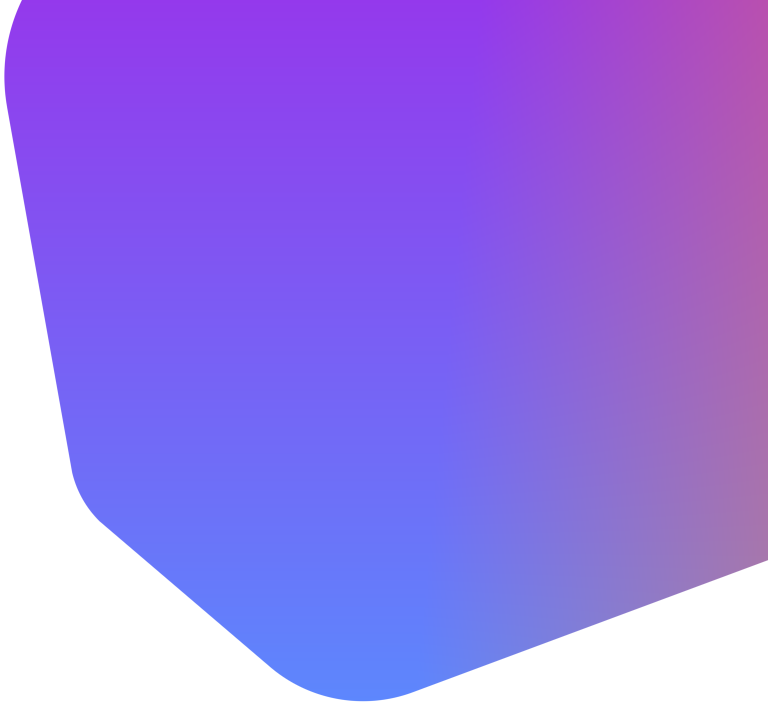
Write a Shadertoy shader that draws this background.

```glsl
// A large rounded polygon on white, with a violet to blue gradient and a warm glow on the right.

#define VIOLET      vec3(0.580, 0.224, 0.925)
#define BLUE        vec3(0.363, 0.532, 0.992)
#define ORANGE      vec3(0.976, 0.463, 0.275)
#define PAPER       vec3(1.0)
#define GLOW_START  0.585   // where the glow begins on the bottom edge
#define GLOW_SLANT  0.093   // shift of that start per unit of height
#define GLOW_RATE   0.90    // gain in opacity per unit of width

// Outward edge normals, in degrees counterclockwise from the right
#define TOP_EDGE    90.0
#define LEFT_EDGE   190.1
#define LOWER_EDGE  229.5
#define BOTTOM_EDGE 290.4

vec2 direction(float degrees) {
    float angle = radians(degrees);
    return vec2(cos(angle), sin(angle));
}

float cross2(vec2 a, vec2 b) {
    return a.x * b.y - a.y * b.x;
}

// Signed distance to two half planes that meet in an arc about the centre
float roundedCorner(vec2 p, vec2 centre, float radius, float firstEdge, float nextEdge) {
    vec2 q = p - centre;
    vec2 a = direction(firstEdge);
    vec2 b = direction(nextEdge);
    bool facesArc = cross2(a, q) > 0.0 && cross2(q, b) > 0.0;
    float reach = facesArc ? length(q) : max(dot(q, a), dot(q, b));
    return reach - radius;
}

// Intersection of the three corners
float polygon(vec2 p) {
    float d = roundedCorner(p, vec2(0.2534, 0.8921), 0.2472, TOP_EDGE, LEFT_EDGE);
    d = max(d, roundedCorner(p, vec2(0.2408, 0.3654), 0.1427, LEFT_EDGE, LOWER_EDGE));
    return max(d, roundedCorner(p, vec2(0.5127, 0.2116), 0.2020, LOWER_EDGE, BOTTOM_EDGE));
}

// Vertical gradient under a slanted glow
vec3 surfaceColor(vec2 p) {
    vec3 base = mix(BLUE, VIOLET, clamp(p.y, 0.0, 1.0));
    float glow = GLOW_RATE * (p.x - GLOW_START - GLOW_SLANT * p.y);
    return mix(base, ORANGE, clamp(glow, 0.0, 1.0));
}

void mainImage(out vec4 fragColor, in vec2 fragCoord) {
    // Units of the canvas height
    vec2 p = fragCoord / iResolution.y;
    float pixel = 1.0 / iResolution.y;

    // Smooth edge about one pixel wide
    float coverage = 1.0 - smoothstep(-0.7 * pixel, 0.7 * pixel, polygon(p));
    fragColor = vec4(mix(PAPER, surfaceColor(p), coverage), 1.0);
}
```
